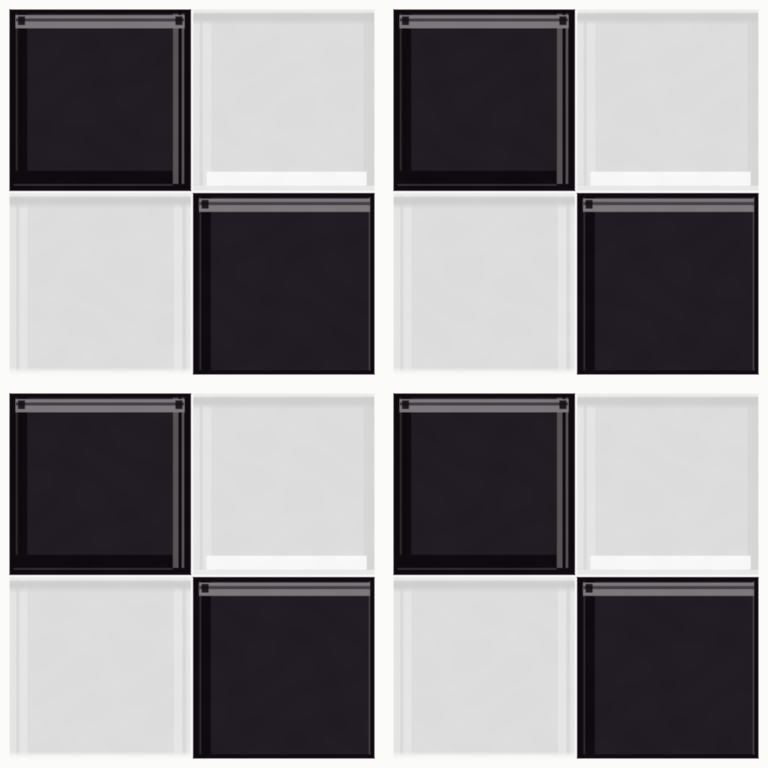
This pattern is drawn by a three.js fragment shader. Its source:

```glsl
// Glossy black and white glass tiles set as a checkerboard: two by two blocks of
// four tiles, with wide white grout around each block and hairline joints inside it.
// Every bevel is a soft band placed by its distance from one edge of the tile.

varying vec2 vUv;

const float SOFT = 0.3;   // edge softness; one block is 100 units wide
const float SIZE = 47.2;  // tile side

// 1 where x lies between a and b, with soft ends
float band(float x, float a, float b) {
  return smoothstep(a - SOFT, a + SOFT, x) * (1.0 - smoothstep(b - SOFT, b + SOFT, x));
}

// lo: distance from the left and top edges, hi: from the right and bottom edges
vec3 darkTile(vec2 lo, vec2 hi, float upper) {
  vec3 black = vec3(0.06, 0.04, 0.06);
  vec3 dim = vec3(0.26, 0.25, 0.26);
  vec3 shine = vec3(0.49, 0.47, 0.48);
  vec3 c = vec3(0.13, 0.11, 0.14);

  // shaded left and lower bevels
  c = mix(c, black, band(lo.x, -1.0, 4.6));
  c = mix(c, dim, 0.6 * band(lo.x, 1.6, 2.1));
  c = mix(c, black, upper * band(hi.y, -1.0, 5.2));
  c = mix(c, dim, 0.7 * upper * band(hi.y, 1.3, 1.8));

  // right bevel: a double stripe on upper tiles, one faint line on lower ones
  float stripe = band(hi.x, 1.7, 2.4) + band(hi.x, 3.2, 4.7);
  c = mix(c, black, upper * band(hi.x, -1.0, 4.7));
  c = mix(c, mix(dim, shine, 0.35), upper * stripe * band(hi.y, 1.8, SIZE));
  c = mix(c, dim, (1.0 - upper) * band(hi.x, 0.8, 1.5));

  // bright top bevel, split by a dim groove and closed by dark corners
  float run = band(lo.x, 1.5, SIZE - mix(1.0, 1.6, upper));
  c = mix(c, shine, run * band(lo.y, 1.4, 4.9));
  c = mix(c, dim, run * band(lo.y, 2.3, 3.1));
  float corner = band(lo.x, 2.2, 4.0) + upper * band(hi.x, 2.2, 4.0);
  c = mix(c, black, 0.85 * corner * band(lo.y, 1.8, 4.0));

  // black rim
  float edge = min(min(lo.x, lo.y), min(hi.x, hi.y));
  return mix(black, c, smoothstep(0.7, 1.4, edge));
}

vec3 lightTile(vec2 lo, vec2 hi, float upper) {
  float g = 0.865;
  // left and right bevels
  g = mix(g, 0.895, band(lo.x, -1.0, 4.7));
  g = mix(g, 0.85, band(lo.x, 1.7, 2.5));
  g = mix(g, mix(0.9, 0.84, upper), band(hi.x, -1.0, mix(4.4, 2.8, upper)));
  g = mix(g, 0.85, (1.0 - upper) * band(hi.x, 1.2, 2.2));
  // soft shade under the top edge
  g = mix(g, 0.81, smoothstep(0.3, 1.6, lo.y) * (1.0 - smoothstep(2.2, 4.2, lo.y)));
  g = mix(g, 0.92, band(lo.y, -1.0, 0.8));
  // white highlight on upper tiles, fade into the grout on lower ones
  g = mix(g, 0.91, upper * band(hi.y, -1.0, 1.3));
  g = mix(g, 0.97, upper * band(hi.y, 1.3, 5.0) * band(lo.x, 3.5, SIZE - 2.0));
  g = mix(g, 0.97, (1.0 - upper) * (1.0 - smoothstep(0.3, 2.0, hi.y)));
  return vec3(g);
}

void main() {
  // position in the block, measured from its top left corner
  vec2 p = 100.0 * fract(vec2(2.0, -2.0) * vUv);
  vec2 cell = step(50.0, p);
  vec2 lo = p - mix(vec2(2.5), vec2(50.3), cell);
  vec2 hi = SIZE - lo;
  float upper = 1.0 - cell.y;

  float isDark = 1.0 - abs(cell.x - cell.y);
  vec3 tile = mix(lightTile(lo, hi, upper), darkTile(lo, hi, upper), isDark);

  // faint mottling of the glass, made of whole waves so that it wraps
  vec2 w = 6.2831853 * vUv;
  tile += 0.004 * sin(9.0 * w.x + 2.0 * sin(5.0 * w.y)) * sin(11.0 * w.y + sin(7.0 * w.x));

  // grout between the tiles
  float edge = min(min(lo.x, lo.y), min(hi.x, hi.y));
  vec3 grout = vec3(0.985, 0.985, 0.98);
  gl_FragColor = vec4(mix(grout, tile, smoothstep(-SOFT, SOFT, edge)), 1.0);
}
```
